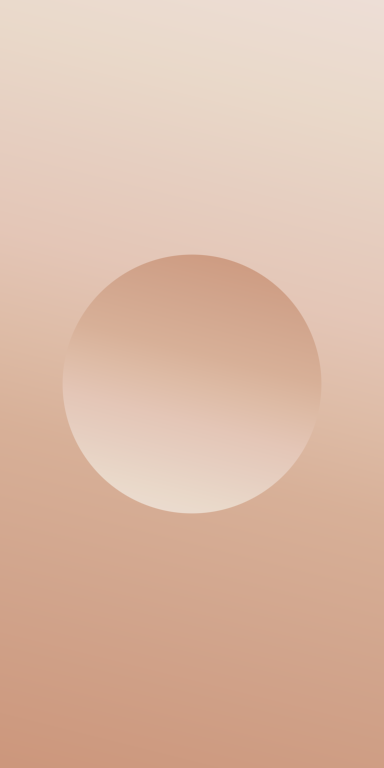
Reproduce this background procedurally as a WebGL 2 fragment shader.

```glsl
#version 300 es
precision highp float;
// A smooth disc with a reversed gradient on a tilted blush-to-cream gradient.

uniform vec2 u_resolution;
out vec4 fragColor;

// Blend towards the next colour between two gradient positions.
vec3 blendStop(vec3 color, vec3 next, float start, float end, float t) {
    return mix(color, next, clamp((t - start) / (end - start), 0.0, 1.0));
}

// Terracotta at 0, through tan and blush, to cream at 1.
vec3 blushRamp(float t) {
    vec3 color = vec3(0.80, 0.59, 0.485);
    color = blendStop(color, vec3(0.820, 0.645, 0.550), 0.00, 0.22, t);
    color = blendStop(color, vec3(0.845, 0.690, 0.595), 0.22, 0.40, t);
    color = blendStop(color, vec3(0.868, 0.733, 0.648), 0.40, 0.50, t);
    color = blendStop(color, vec3(0.893, 0.775, 0.715), 0.50, 0.62, t);
    color = blendStop(color, vec3(0.902, 0.810, 0.755), 0.62, 0.74, t);
    color = blendStop(color, vec3(0.915, 0.850, 0.790), 0.74, 0.86, t);
    return blendStop(color, vec3(0.930, 0.870, 0.840), 0.86, 1.00, t);
}

void main() {
    // Centred coordinates, one unit per canvas width.
    vec2 p = (gl_FragCoord.xy - 0.5 * u_resolution) / u_resolution.x;
    float pixel = 1.0 / u_resolution.x;
    float halfHeight = 0.5 * u_resolution.y / u_resolution.x;

    // Both gradients share one tilted axis.
    vec2 axis = vec2(0.25, 1.0);
    float along = dot(p, axis);
    vec3 background = blushRamp(0.5 + 0.5 * along / dot(vec2(0.5, halfHeight), axis));

    // The disc runs through the same colours the other way.
    float radius = 0.337;
    vec3 disc = blushRamp(0.5 - 0.5 * along / (radius * (axis.x + axis.y)));
    float coverage = 1.0 - smoothstep(-0.75 * pixel, 0.75 * pixel, length(p) - radius);

    fragColor = vec4(mix(background, disc, coverage), 1.0);
}
```
